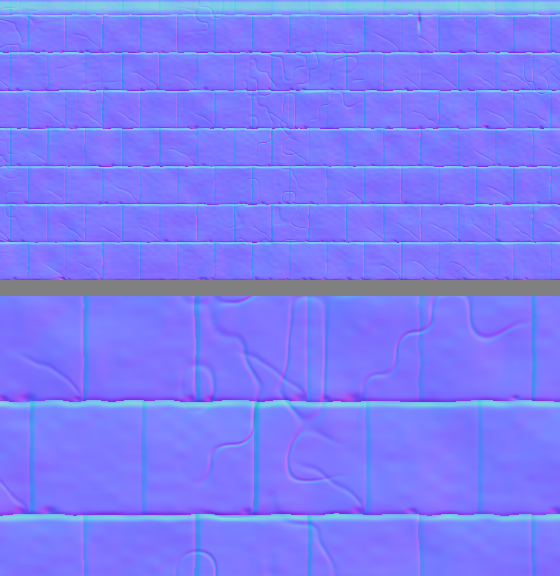
Top: the whole. Bottom: its middle third, enlarged.
Write a WebGL 2 fragment shader that draws this texture map.

```glsl
#version 300 es
precision highp float;
// Normal map of seven staggered rows of worn square tiles under a sloped ridge cap.

uniform vec2 u_resolution;
out vec4 fragColor;

const float COLUMNS = 15.0;
const float ROWS = 7.385;       // seven full rows plus the cap
const float CAP = 0.385;        // cap height in tiles
const float EVEN_SHIFT = 0.742; // first joint of even and odd rows
const float ODD_SHIFT = 0.264;

float hash(vec2 p) {
    vec3 q = fract(vec3(p.xyx) * 0.1031);
    q += dot(q, q.yzx + 33.33);
    return fract((q.x + q.y) * q.z);
}

float noise(vec2 p) {
    vec2 i = floor(p), f = fract(p);
    f = f * f * (3.0 - 2.0 * f);
    float a = mix(hash(i), hash(i + vec2(1, 0)), f.x);
    float b = mix(hash(i + vec2(0, 1)), hash(i + vec2(1, 1)), f.x);
    return mix(a, b, f.y);
}

float bump(float d, float w) {
    return exp(-d * d / (w * w));
}

// Height of the stone: soft swells, grain and patches of hairline cracks.
float relief(vec2 p) {
    float swell = 0.035 * noise(p * 2.3 + 40.0) + 0.005 * noise(p * vec2(8.0, 11.0));
    float patchy = smoothstep(0.52, 0.75, noise(p * 0.55 + 71.0));
    float hairline = bump(noise(p * 3.1 + 17.0) - 0.5, 0.05);
    return swell - 0.008 * patchy * hairline;
}

vec2 reliefSlope(vec2 p) {
    const float e = 0.02;
    float h = relief(p);
    return vec2(h - relief(p + vec2(e, 0)), relief(p + vec2(0, e)) - h) / e;
}

// Slope of a round or stretched hollow; q runs downward.
vec2 pit(vec2 q, vec2 centre, vec2 radius) {
    vec2 d = (q - centre) / radius;
    return vec2(-d.x, d.y) * exp(-dot(d, d));
}

// Diagonal crack running down to the lower right corner.
vec2 crack(vec2 q, vec2 id, float px) {
    float wobble = 0.07 * (noise(vec2(q.x * 7.0, hash(id) * 50.0)) - 0.5);
    float start = mix(0.15, 0.45, hash(id + 3.0));
    float path = 0.48 + 0.48 * q.x * q.x + wobble;
    float d = (q.y - path) / max(0.03, 0.8 * px);
    float reach = smoothstep(start, start + 0.2, q.x) * smoothstep(1.0, 0.95, q.x);
    return vec2(0.6, 0.8) * d * exp(-d * d) * reach;
}

// Bevels: lit top and left edges, shaded bottom and pink right edges.
vec2 bevel(vec2 q, vec2 p, vec2 id, vec2 nextId, float px) {
    float w = max(0.024, 0.75 * px);
    float wear = noise(p * 5.0 + 9.0);
    float left = mix(0.25, 0.65, hash(id + 5.0)) * bump(q.x - 0.02, w);
    float right = mix(0.06, 0.38, hash(nextId + 8.0)) * bump(1.0 - q.x, w);
    float top = mix(0.45, 0.9, wear) * bump(q.y - 0.025, w * 1.15);
    float bottom = mix(0.25, 0.7, wear) * bump(1.0 - q.y, w * 1.1);
    return vec2(right - left, top - bottom + 0.3 * left);
}

// Chips knocked out along the lower edge, heavier beside the joints.
vec2 chips(vec2 q, vec2 id) {
    vec2 slope = vec2(0);
    for (int i = 0; i < 3; i++) {
        vec2 seed = id + float(i) * 13.7;
        float x = i == 0 ? 0.95 : hash(seed);
        float r = mix(0.02, 0.045, hash(seed + 2.0));
        float present = step(0.58, hash(seed + 4.0));
        slope += present * pit(q, vec2(x, 0.98), vec2(r * 1.5, r));
    }
    return slope;
}

// Upward slope of the rounded ridge cap.
float capSlope(float y) {
    float rise = mix(0.3, 1.0, smoothstep(-CAP, -CAP + 0.09, y));
    return 0.82 * rise * (1.0 - 0.65 * smoothstep(-0.2, -0.02, y));
}

void main() {
    vec2 uv = gl_FragCoord.xy / u_resolution;
    float px = max(COLUMNS / u_resolution.x, ROWS / u_resolution.y);
    vec2 p = vec2(uv.x * COLUMNS, (1.0 - uv.y) * ROWS - CAP);

    // Slightly uneven staggered grid
    vec2 g = p + 0.025 * (vec2(noise(p * 6.0), noise(p * 6.0 + 30.0)) - 0.5);
    float row = floor(g.y);
    g.x -= mix(EVEN_SHIFT, ODD_SHIFT, mod(row, 2.0));
    vec2 q = fract(g);
    vec2 id = vec2(mod(floor(g.x), COLUMNS), row + 2.0);
    vec2 nextId = vec2(mod(id.x + 1.0, COLUMNS), id.y);

    // Tile face: small tilt, paler top, shaded foot
    vec2 tilt = vec2(hash(id + 21.0), hash(id + 34.0)) - 0.5;
    vec2 slope = vec2(0.0, -0.07) + 0.045 * tilt + reliefSlope(p);
    slope += vec2(-0.04, 0.1) * (1.0 - smoothstep(0.02, 0.3, q.y));
    slope.y -= 0.1 * smoothstep(0.86, 1.0, q.y);

    // Wear and edges
    float onTile = step(0.0, row);
    slope += onTile * step(0.55, hash(id + 55.0)) * 0.4 * crack(q, id, px);
    slope += onTile * 0.9 * chips(q, id);
    slope += bevel(q, p, id, nextId, px) * mix(0.5, 1.0, onTile);
    slope += 1.3 * pit(p, vec2(11.23, 0.2), vec2(0.04, 0.18));
    slope.y += (1.0 - onTile) * capSlope(p.y);

    vec3 normal = normalize(vec3(slope, 1.0));
    fragColor = vec4(normal * 0.5 + 0.5, 1.0);
}
```
